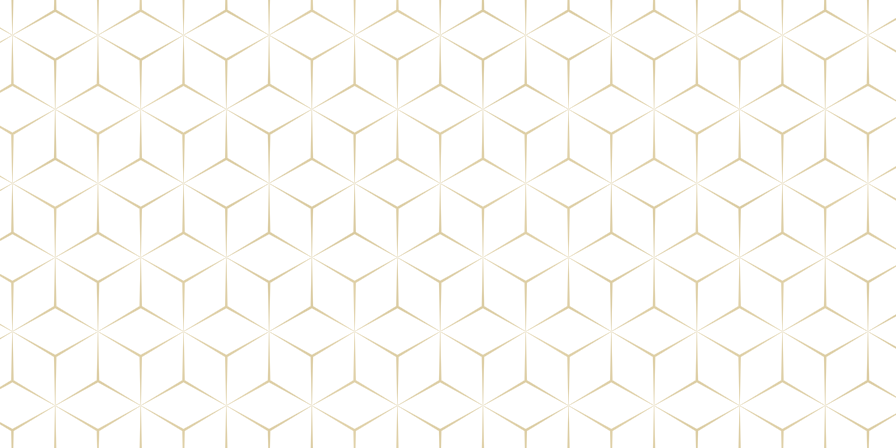
Reproduce this pattern procedurally as a Shadertoy shader.

```glsl
// Rhombille (tumbling block) lattice in thin gold lines on white.
// Each hexagonal cell holds six spokes, hairline at the centre and widening to
// the corners, where they meet the spokes of the two neighbouring cells.

const float PI = 3.14159265;
const vec3 PAPER = vec3(1.0);
const vec3 GOLD_DEEP = vec3(0.85, 0.79, 0.62);
const vec3 GOLD_PALE = vec3(0.88, 0.82, 0.66);

// Lengths are fractions of the canvas height
const float CELL_WIDTH = 0.19097;
const float SPOKE_LENGTH = CELL_WIDTH / sqrt(3.0);
const vec2 LATTICE_ORIGIN = vec2(0.0277, 0.9215);
const float THIN_WIDTH = 0.0009;
const float THICK_WIDTH = 0.0056;

float hash(vec2 p) {
    p = fract(p * vec2(0.1031, 0.1130));
    p += dot(p, p.yx + 33.33);
    return fract((p.x + p.y) * p.x * 17.0);
}

float valueNoise(vec2 p) {
    vec2 cell = floor(p), f = fract(p);
    f = f * f * (3.0 - 2.0 * f);
    float low = mix(hash(cell), hash(cell + vec2(1, 0)), f.x);
    float high = mix(hash(cell + vec2(0, 1)), hash(cell + vec2(1, 1)), f.x);
    return mix(low, high, f.y);
}

// Offset from the nearest centre of a triangular lattice
vec2 hexLocal(vec2 p, float width) {
    vec2 period = width * vec2(1.0, sqrt(3.0));
    vec2 even = mod(p + 0.5 * period, period) - 0.5 * period;
    vec2 odd = mod(p, period) - 0.5 * period;
    return dot(even, even) < dot(odd, odd) ? even : odd;
}

// Fold around the centre: x runs along the nearest spoke, y away from it
vec2 foldSpokes(vec2 q, float count) {
    float sector = 2.0 * PI / count;
    float angle = mod(atan(q.x, q.y) + 0.5 * sector, sector) - 0.5 * sector;
    return length(q) * vec2(cos(angle), abs(sin(angle)));
}

// Share of a filter window covered by a line, also for hairlines
float lineCoverage(float distance, float width, float window) {
    float upper = min(distance + 0.5 * window, 0.5 * width);
    float lower = max(distance - 0.5 * window, -0.5 * width);
    return max(upper - lower, 0.0) / window;
}

void mainImage(out vec4 fragColor, in vec2 fragCoord) {
    vec2 p = fragCoord / iResolution.y;
    float pixel = 1.0 / iResolution.y;

    // Tapered spokes
    vec2 spoke = foldSpokes(hexLocal(p - LATTICE_ORIGIN, CELL_WIDTH), 6.0);
    float taper = clamp(spoke.x / SPOKE_LENGTH, 0.0, 1.0);
    float width = mix(THIN_WIDTH, THICK_WIDTH, taper);
    float ink = lineCoverage(spoke.y, width, 1.15 * pixel);

    // Faint metallic sheen
    vec3 gold = mix(GOLD_DEEP, GOLD_PALE, valueNoise(p * 9.0));

    fragColor = vec4(mix(PAPER, gold, ink), 1.0);
}
```
